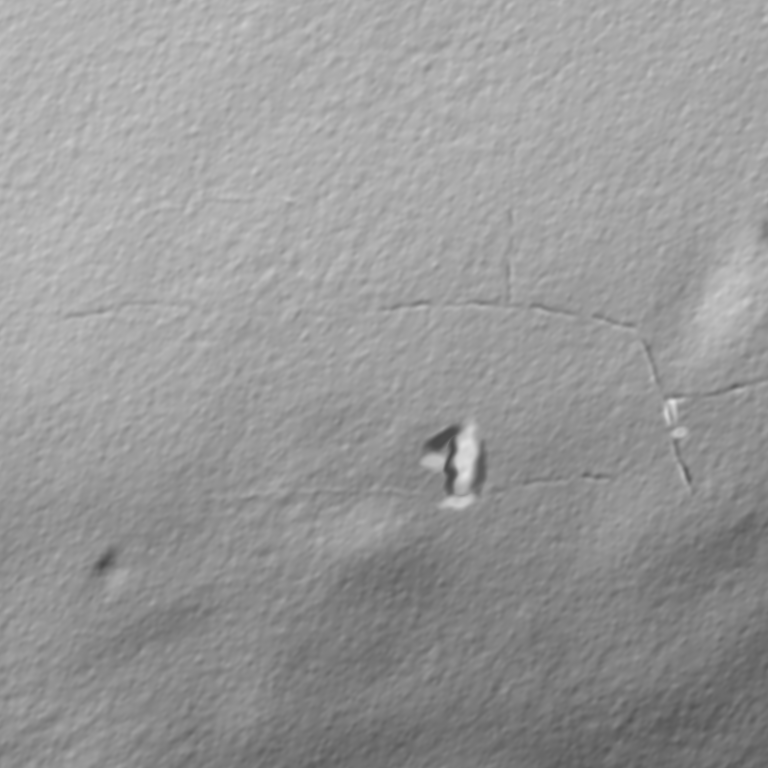
Write a WebGL 1 fragment shader that draws this texture.

```glsl
precision highp float;
// Grey plaster wall in raking light, with fine grain, hairline cracks and a chipped scar.
uniform vec2 u_resolution;

vec3 hash3(vec2 cell) {
  vec3 k = vec3(dot(cell, vec2(127.1, 311.7)), dot(cell, vec2(269.5, 183.3)), dot(cell, vec2(419.2, 71.9)));
  return fract(sin(k) * 43758.545);
}

// Cellular relief: one round bump or pit per cell, shaded from the upper left.
float litBumps(vec2 p, float count) {
  vec2 q = p * count, cell = floor(q);
  float shade = 0.0;
  for (int j = -1; j <= 1; j++) {
    for (int i = -1; i <= 1; i++) {
      vec2 c = cell + vec2(float(i), float(j));
      vec3 h = hash3(c);
      vec2 d = q - c - h.xy;
      shade += (h.z * 2.0 - 1.0) * dot(d, vec2(-0.64, 0.77)) * exp(-4.0 * dot(d, d));
    }
  }
  return shade;
}

// Bowed groove from a to b: its left side (looking from a to b) is dark, the other light.
float groove(vec2 p, vec2 a, vec2 b, float bow) {
  vec2 along = normalize(b - a);
  float len = length(b - a);
  vec2 q = vec2(dot(p - a, along), dot(p - a, vec2(-along.y, along.x)));
  float t = clamp(q.x / len, 0.0, 1.0);
  float side = q.y - bow * 4.0 * t * (1.0 - t);
  side += 0.0013 * sin(q.x * 83.0 + a.x * 40.0) + 0.0006 * sin(q.x * 211.0);
  side /= 0.0048;
  float past = (q.x - t * len) / 0.006;
  float depth = 0.55 + 0.3 * sin(q.x * 71.0 + a.y * 30.0) + 0.25 * sin(q.x * 163.0 + a.x * 50.0);
  return -(side + 0.15) * exp(-side * side - past * past) * depth;
}

// Radius measured in a turned ellipse; 1 on its rim.
float ellipse(vec2 p, vec2 center, vec2 size, float angle) {
  float c = cos(angle), s = sin(angle);
  vec2 d = p - center;
  return length(vec2(c * d.x + s * d.y, c * d.y - s * d.x) / size);
}

float swell(vec2 p, vec2 center, vec2 size, float angle) {
  float r = ellipse(p, center, size, angle);
  return exp(-r * r);
}

float chip(vec2 p, vec2 center, vec2 size, float angle) {
  return 1.0 - smoothstep(0.45, 1.4, ellipse(p, center, size, angle));
}

void main() {
  vec2 p = gl_FragCoord.xy / u_resolution;

  // Broad fall of light
  float tone = 0.53 + 0.17 * smoothstep(-0.05, 0.8, p.y) - 0.12 * p.x + 0.075 * p.x * p.y;
  float low = 1.0 - smoothstep(0.25, 0.8, p.y);
  float slope = p.y - 0.4 * p.x;
  tone += low * 0.014 * sin(slope * 31.0 + 1.3 * sin(p.x * 8.0 + 1.0));
  tone += 0.13 * litBumps(p + 0.03 * sin(p.yx * 9.0), 6.0) * (0.3 + low);
  tone += 0.08 * litBumps(p + 5.2, 13.0) * (0.4 + low);

  // Swells and hollows
  tone += 0.12 * swell(p, vec2(0.945, 0.61), vec2(0.04, 0.09), -0.45);
  tone -= 0.055 * swell(p, vec2(0.885, 0.61), vec2(0.03, 0.09), -0.5);
  tone -= 0.07 * swell(p, vec2(0.45, 0.45), vec2(0.07, 0.035), 0.4);
  tone += 0.065 * swell(p, vec2(0.44, 0.3), vec2(0.09, 0.03), 0.4);
  tone -= 0.06 * swell(p, vec2(0.49, 0.24), vec2(0.09, 0.04), 0.4);
  tone -= 0.05 * swell(p, vec2(0.22, 0.19), vec2(0.11, 0.025), 0.4);
  tone += 0.07 * swell(p, vec2(0.32, 0.09), vec2(0.04, 0.08), -0.4);
  tone += 0.065 * swell(p, vec2(0.79, 0.31), vec2(0.09, 0.05), 0.5);
  tone -= 0.07 * swell(p, vec2(0.49, 0.03), vec2(0.14, 0.04), 0.2);
  tone -= 0.16 * swell(p, vec2(1.0, 0.7), vec2(0.012, 0.018), 0.0);

  // Plaster grain, with coarser crumbs in patches
  vec2 g = vec2(p.x - p.y * 0.1, p.y - p.x * 0.1);
  tone += 0.18 * litBumps(g, 82.0) + 0.13 * litBumps(g + 3.7, 121.0);
  float rough = 0.5 + 0.5 * sin(p.x * 9.0 + 2.0 * sin(p.y * 7.0)) * sin(p.y * 11.0 + 1.0);
  tone += (0.04 + 0.16 * rough * rough) * litBumps(g + 1.3, 50.0);

  // Hairline cracks
  float crack = 0.7 * groove(p, vec2(0.07, 0.578), vec2(0.2, 0.605), 0.003);
  crack += 0.2 * groove(p, vec2(0.2, 0.605), vec2(0.5, 0.597), -0.012);
  crack += 0.9 * groove(p, vec2(0.5, 0.597), vec2(0.825, 0.573), 0.016);
  crack += 1.1 * groove(p, vec2(0.872, 0.48), vec2(1.0, 0.507), -0.006);
  crack -= 0.45 * groove(p, vec2(0.28, 0.35), vec2(0.56, 0.356), 0.007);
  crack += 0.8 * groove(p, vec2(0.65, 0.36), vec2(0.79, 0.376), 0.006);
  crack -= 0.4 * groove(p, vec2(0.14, 0.7), vec2(0.38, 0.738), 0.018);
  crack -= 0.3 * groove(p, vec2(0.1, 0.925), vec2(0.27, 0.945), 0.004);
  crack += 0.6 * groove(p, vec2(0.663, 0.61), vec2(0.668, 0.72), 0.0);
  crack += 0.2 * groove(p, vec2(0.668, 0.72), vec2(0.67, 0.83), 0.0);
  crack += 0.9 * groove(p, vec2(0.83, 0.57), vec2(0.865, 0.48), 0.0);
  crack += 1.4 * groove(p, vec2(0.868, 0.47), vec2(0.9, 0.36), -0.004);
  tone += 0.25 * crack;

  // Loose flakes by the crack and a small dent
  tone += 0.22 * chip(p, vec2(0.874, 0.465), vec2(0.008, 0.018), 0.1);
  tone += 0.2 * chip(p, vec2(0.885, 0.437), vec2(0.011, 0.007), 0.3);
  tone -= 0.21 * swell(p, vec2(0.137, 0.267), vec2(0.022, 0.011), 0.7);
  tone += 0.1 * swell(p, vec2(0.156, 0.247), vec2(0.022, 0.014), 0.7);

  // Chipped scar: shadowed hollows first, then the lit broken faces
  vec2 w = p + 0.0012 * sin(p.yx * vec2(210.0, 190.0)) + 0.01 * litBumps(p, 60.0);
  float hollow = chip(w, vec2(0.576, 0.428), vec2(0.029, 0.01), 0.6);
  hollow = max(hollow, chip(w, vec2(0.588, 0.395), vec2(0.008, 0.046), -0.08));
  hollow = max(hollow, 0.75 * chip(w, vec2(0.623, 0.39), vec2(0.01, 0.034), -0.1));
  tone = mix(tone, 0.25, 0.85 * hollow);
  float face = chip(w, vec2(0.607, 0.406), vec2(0.015, 0.045), -0.12);
  face = max(face, 0.7 * chip(w, vec2(0.566, 0.399), vec2(0.016, 0.011), 0.15));
  face = max(face, 0.85 * chip(w, vec2(0.596, 0.346), vec2(0.023, 0.009), 0.15));
  tone = mix(tone, 0.83 + 0.3 * litBumps(p, 80.0), face);

  gl_FragColor = vec4(vec3(tone), 1.0);
}
```
